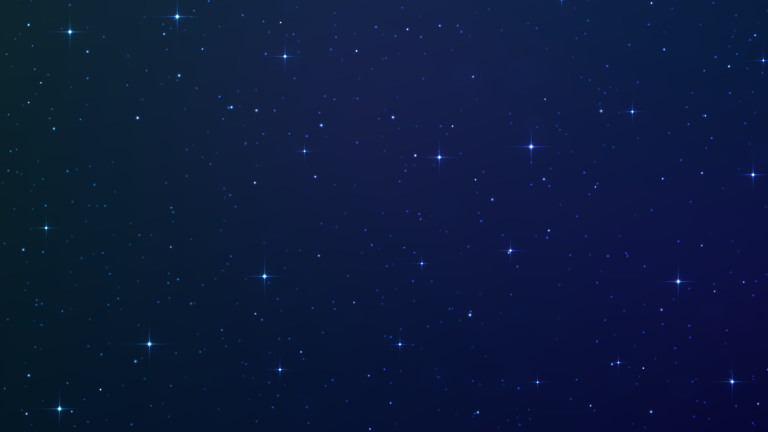
Give the GLSL for this texture, as a WebGL 2 fragment shader.

```glsl
#version 300 es
precision highp float;
// Night sky: teal to indigo gradient with dim dust, bright stars and cross flares.

uniform vec2 u_resolution;
out vec4 fragColor;

// Integer hash: three random values in 0..1 per cell and layer.
vec3 hash3(vec2 cell, int layer) {
    uvec3 v = uvec3(ivec3(ivec2(cell) + 64, layer)) * 1664525u + 1013904223u;
    v.x += v.y * v.z; v.y += v.z * v.x; v.z += v.x * v.y;
    v ^= v >> 16u;
    v.x += v.y * v.z; v.y += v.z * v.x; v.z += v.x * v.y;
    return vec3(v >> 8u) / 16777216.0;
}

float valueNoise(vec2 p) {
    vec2 i = floor(p), f = fract(p);
    f = f * f * (3.0 - 2.0 * f);
    float low = mix(hash3(i, 90).x, hash3(i + vec2(1, 0), 90).x, f.x);
    float high = mix(hash3(i + vec2(0, 1), 90).x, hash3(i + vec2(1, 1), 90).x, f.x);
    return mix(low, high, f.y);
}

// Offset from the one scattered point in the surrounding cell.
vec2 scatter(vec2 p, float size, float margin, int layer, out vec3 rnd, out vec2 cell) {
    cell = floor(p / size);
    rnd = hash3(cell, layer);
    vec2 spot = mix(vec2(margin), vec2(1.0 - margin), hash3(cell, layer + 40).xy);
    return p - (cell + spot) * size;
}

// Soft dot, widened below pixel size while keeping its light.
float softDot(vec2 d, float radius, float pixel) {
    float area = radius * radius;
    float wide = area + 0.16 * pixel * pixel;
    return area / wide * exp(-dot(d, d) / wide);
}

// Thin ray along x that fades from its middle.
float ray(vec2 d, float reach, float pixel) {
    float wide = sqrt(0.0000018 + 0.16 * pixel * pixel);
    return 0.00134 / wide * exp(-abs(d.x) / reach - d.y * d.y / (wide * wide));
}

vec3 skyGradient(vec2 uv) {
    vec3 bottom = mix(vec3(0.015, 0.09, 0.14), vec3(0.025, 0.03, 0.19), uv.x);
    vec3 top = mix(vec3(0.045, 0.15, 0.18), vec3(0.03, 0.12, 0.25), uv.x);
    vec3 sky = mix(bottom, top, uv.y);
    sky += vec3(0.003, 0.008, 0.036) * 4.0 * uv.x * (1.0 - uv.x);
    vec2 center = (uv - vec2(0.5, 0.8)) / vec2(0.29, 0.42);
    vec2 right = (uv - vec2(0.95, 0.42)) / vec2(0.3, 0.3);
    sky += vec3(0.05, 0.0, 0.055) * exp(-dot(center, center));
    sky += vec3(0.02, -0.003, 0.045) * exp(-dot(right, right));
    return sky;
}

void main() {
    float pixel = 1.0 / u_resolution.y;
    vec2 p = gl_FragCoord.xy * pixel;
    vec2 uv = gl_FragCoord.xy / u_resolution;
    vec3 color = skyGradient(uv);
    vec3 tint = mix(vec3(0.1, 0.5, 0.85), vec3(0.15, 0.35, 1.0), smoothstep(0.0, 0.6, uv.x));
    vec3 rnd;
    vec2 cell;

    // Barely visible blurred discs
    vec2 d = scatter(p, 0.19, 0.25, 1, rnd, cell);
    float discRadius = 0.02 + 0.02 * rnd.y;
    float disc = 1.0 - smoothstep(discRadius - 0.005, discRadius + 0.005, length(d));
    color += tint * 0.01 * disc * step(rnd.x, 0.5);

    // Dim dust in loose clusters
    for (int i = 0; i < 2; i++) {
        float size = 0.045 + 0.013 * float(i);
        d = scatter(p + 0.37 * float(i), size, 0.08, 2 + i, rnd, cell);
        float density = 0.05 + 0.65 * valueNoise(cell * size * 6.0);
        float glow = mix(0.2, 0.85, rnd.y * rnd.y);
        color += tint * glow * step(rnd.x, density) * softDot(d, 0.0018 + 0.0006 * rnd.z, pixel);
    }

    // Bright points
    d = scatter(p, 0.112, 0.06, 5, rnd, cell);
    float present = step(rnd.x, 0.52);
    float radius = mix(0.0017, 0.0027, rnd.y * rnd.y);
    color += present * mix(tint, vec3(0.8, 0.9, 1.0), 0.75) * (0.7 + 0.5 * rnd.z) * softDot(d, radius, pixel);
    color += present * tint * 0.15 * softDot(d, radius * 1.8, pixel);

    // Cross flares
    d = scatter(p, 0.27, 0.18, 7, rnd, cell);
    present = step(rnd.x, 0.85);
    float power = mix(0.6, 1.2, rnd.y * rnd.y);
    float rays = ray(d, 0.0135 * power, pixel) + ray(d.yx, 0.0125 * power, pixel);
    vec3 flare = tint * (0.85 * rays + 0.22 * exp(-length(d) / (0.0065 * power)));
    flare += vec3(0.8, 0.93, 1.0) * softDot(d, 0.0032 * power, pixel);
    color += present * min(power + 0.15, 1.05) * flare;

    fragColor = vec4(clamp(color, 0.0, 1.0), 1.0);
}
```
